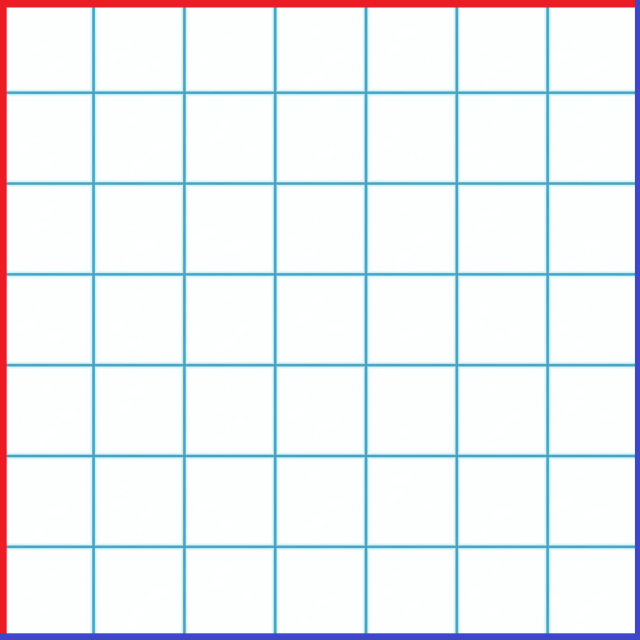
Write a WebGL 1 fragment shader that draws this pattern.

```glsl
precision highp float;

// Square-ruled paper: thin cyan lines with a pale bleed on near-white paper,
// framed in red (left, top) and blue (right, bottom). Lines come from the
// distance to a repeated axis; layered sines add faint paper mottling.

uniform vec2 u_resolution;

const vec3 PAPER = vec3(0.995, 1.0, 1.0);
const vec3 BLEED = vec3(0.80, 0.945, 0.97);
const vec3 INK = vec3(0.27, 0.635, 0.765);
const vec3 RED = vec3(0.93, 0.11, 0.14);
const vec3 BLUE = vec3(0.245, 0.275, 0.79);

const float PITCH = 0.1419;
const vec2 FIRST_LINE = vec2(0.1462, 0.1456);
const vec2 LINE_HALF_WIDTH = vec2(0.0021, 0.0020);
const float BLEED_RADIUS = 0.0072;

// Frame widths: left, top and right, bottom
const vec2 RED_WIDTH = vec2(0.0104, 0.0117);
const vec2 BLUE_WIDTH = vec2(0.0080, 0.0104);

// Distance to the nearest ruled line on each axis
vec2 lineDistance(vec2 p, vec2 origin, float pitch) {
  return abs(mod(p - origin + 0.5 * pitch, pitch) - 0.5 * pitch);
}

// Soft coverage of a band, per axis
vec2 band(vec2 d, vec2 halfWidth, vec2 softness) {
  return 1.0 - smoothstep(halfWidth - softness, halfWidth + softness, d);
}

// Union of the coverage on both axes
float either(vec2 coverage) {
  return max(coverage.x, coverage.y);
}

// Layered sines, roughly in -1..1
float mottle(vec2 p) {
  float sum = 0.0;
  float amplitude = 0.5;
  for (int i = 0; i < 4; i++) {
    sum += amplitude * sin(p.x + 1.7 * sin(p.y)) * sin(p.y + 1.3 * sin(p.x));
    p = mat2(1.6, 1.2, -1.2, 1.6) * p + 2.3;
    amplitude *= 0.5;
  }
  return sum;
}

void main() {
  vec2 uv = gl_FragCoord.xy / u_resolution;
  vec2 pixel = 1.0 / u_resolution;

  // Paper
  float grain = mottle(uv * 45.0);
  vec3 color = PAPER - 0.004 * (0.5 + 0.5 * grain);

  // Ruled lines: pale bleed, then the ink core
  vec2 d = lineDistance(uv, FIRST_LINE, PITCH);
  vec2 bleed = 1.0 - smoothstep(vec2(0.002), vec2(BLEED_RADIUS), d);
  vec2 core = band(d, LINE_HALF_WIDTH, max(vec2(0.0013), 0.7 * pixel));
  color = mix(color, BLEED, either(bleed) * (0.9 + 0.1 * grain));
  color = mix(color, INK + 0.015 * grain, either(core));

  // Crossings are slightly greyer
  color = mix(color, vec3(0.32, 0.60, 0.70), 0.5 * core.x * core.y);

  // Frame: blue overlaps red at the shared corners
  vec2 redSide = band(vec2(uv.x, 1.0 - uv.y), RED_WIDTH, 0.6 * pixel);
  vec2 blueSide = band(vec2(1.0 - uv.x, uv.y), BLUE_WIDTH, 0.6 * pixel);
  color = mix(color, RED, either(redSide));
  color = mix(color, BLUE, either(blueSide));

  gl_FragColor = vec4(color, 1.0);
}
```
